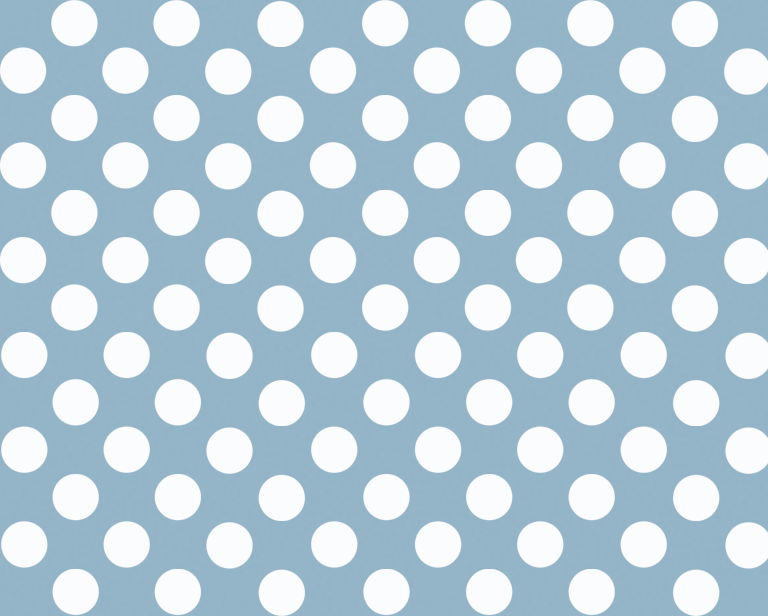
Reproduce this pattern procedurally as a WebGL 1 fragment shader.

```glsl
precision highp float;
// Staggered white polka dots on dusty blue, placed slightly unevenly.

uniform vec2 u_resolution;

vec2 hashGradient(vec2 cell) {
    float angle = 6.2832 * fract(sin(dot(cell, vec2(127.1, 311.7))) * 4375.85);
    return vec2(cos(angle), sin(angle));
}

float gradientNoise(vec2 p) {
    vec2 i = floor(p);
    vec2 f = p - i;
    vec2 w = f * f * f * (f * (f * 6.0 - 15.0) + 10.0);
    vec2 e = vec2(1.0, 0.0);
    float bottom = mix(dot(hashGradient(i), f),
                       dot(hashGradient(i + e.xy), f - e.xy), w.x);
    float top = mix(dot(hashGradient(i + e.yx), f - e.yx),
                    dot(hashGradient(i + e.xx), f - e.xx), w.x);
    return mix(bottom, top, w.y);
}

// Centre of the nearest dot; columns count in half steps, rows from the top.
vec2 dotCenter(vec2 p) {
    float row = floor(p.y);
    float stagger = 1.0 - mod(row, 2.0);
    float column = 2.0 * floor((p.x - 0.486) / 2.184 - 0.5 * stagger + 0.5) + stagger;

    // Small drift shared by each column, and a nudge in the lower rows.
    float drift = -0.019 - 0.019 * cos((column - 3.6) * 0.849);
    float nudge = 0.027 * step(6.5, row);
    float sag = 0.02 * step(abs(mod(column, 9.0) - 4.5), 0.6);
    return vec2(0.486 + 1.092 * column + drift + nudge, row + 0.49 + sag);
}

void main() {
    // One unit is one row; thirteen rows fill the height.
    float pixel = 13.0 / u_resolution.y;
    vec2 p = vec2(gl_FragCoord.x, u_resolution.y - gl_FragCoord.y) * pixel;

    float edge = length(p - dotCenter(p)) - 0.488;
    float coverage = 1.0 - smoothstep(-0.8 * pixel, 0.8 * pixel, edge);

    // Faint grain in the blue ground.
    vec3 ground = vec3(0.580, 0.708, 0.780) + 0.008 * gradientNoise(p * 9.0);
    vec3 color = mix(ground, vec3(0.985, 0.988, 0.993), coverage);
    gl_FragColor = vec4(color, 1.0);
}
```
